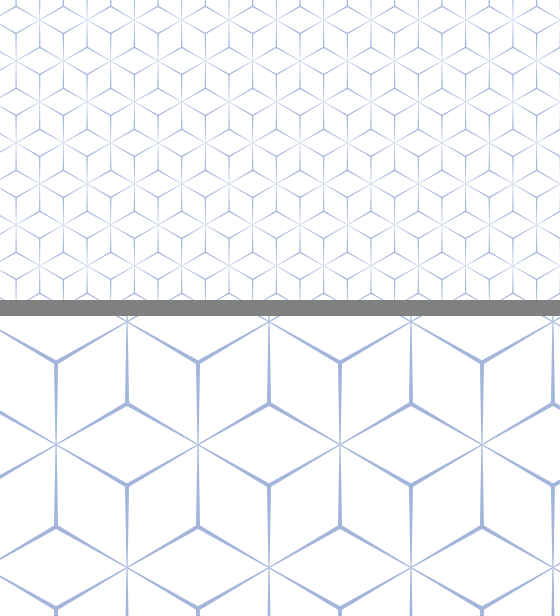
Top: the whole. Bottom: its middle third, enlarged.
Reproduce this pattern procedurally as a WebGL 1 fragment shader.

```glsl
precision highp float;
// Outline cubes: a rhombille tiling of thin periwinkle lines on white.
// Each hexagonal cell holds six spokes from its centre to its corners; they
// taper, so lines are hairline at six-way crossings and heavy at three-way ones.

uniform vec2 u_resolution;

// Offset from the nearest point of a triangular lattice with unit spacing.
vec2 hexCell(vec2 p) {
  vec2 size = vec2(1.0, sqrt(3.0));
  vec2 a = mod(p + 0.5 * size, size) - 0.5 * size;
  vec2 b = mod(p, size) - 0.5 * size;
  return dot(a, a) < dot(b, b) ? a : b;
}

// Share of a pixel-wide window covered by a line; holds for sub-pixel widths.
float lineCoverage(float dist, float halfWidth, float pixel) {
  float inner = max(dist - 0.5 * pixel, -halfWidth);
  float outer = min(dist + 0.5 * pixel, halfWidth);
  return clamp((outer - inner) / pixel, 0.0, 1.0);
}

void main() {
  // Lattice units: 11.834 cells across the width, anchored on a crossing.
  float pixel = 11.834 / u_resolution.x;
  vec2 anchor = vec2(0.3667, 0.5237) * u_resolution;
  vec2 cell = hexCell((gl_FragCoord.xy - anchor) * pixel);

  // Distance to the vertical spokes and to the ones 30 degrees off horizontal.
  vec2 q = abs(cell);
  float dist = min(q.x, abs(dot(q, vec2(0.5, -0.8660))));

  // Spokes widen from the crossing out to the cell corner.
  float along = clamp(length(cell) * sqrt(3.0), 0.0, 1.0);
  float halfWidth = mix(0.0038, 0.0146, along);

  float ink = lineCoverage(dist, halfWidth, pixel);
  gl_FragColor = vec4(mix(vec3(1.0), vec3(0.64, 0.71, 0.86), ink), 1.0);
}
```
